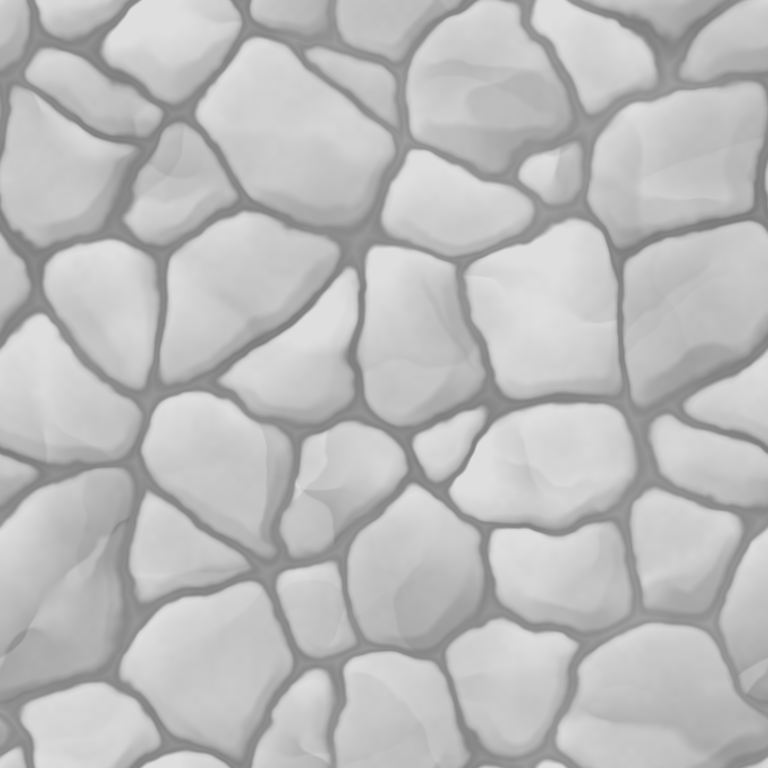
Write a WebGL 2 fragment shader that draws this texture.

```glsl
#version 300 es
precision highp float;
// Dry stone wall in soft grey paint: a wrapping power diagram with weighted
// sites gives stones of mixed sizes, a soft minimum rounds their corners,
// and rim light, bevels and random creases model their faces.
uniform vec2 u_resolution;
out vec4 fragColor;

const float CELLS = 6.0;

// Integer hash of a lattice cell that repeats after "period" cells.
vec3 hash(vec2 cell, float period, int seed) {
  uvec3 v = uvec3(uvec2(mod(cell, period)), uint(seed)) * 1664525u + 1013904223u;
  v.x += v.y * v.z; v.y += v.z * v.x; v.z += v.x * v.y;
  v ^= v >> 16u;
  v.x += v.y * v.z; v.y += v.z * v.x; v.z += v.x * v.y;
  return vec3(v >> 8u) / 16777216.0;
}

// Two channels of wrapping value noise, each in 0..1.
vec2 noise(vec2 uv, float period, int seed) {
  vec2 p = uv * period, c = floor(p), f = p - c;
  f = f * f * f * (f * (f * 6.0 - 15.0) + 10.0);
  vec2 low = mix(hash(c, period, seed).xy, hash(c + vec2(1, 0), period, seed).xy, f.x);
  vec2 high = mix(hash(c + vec2(0, 1), period, seed).xy, hash(c + 1.0, period, seed).xy, f.x);
  return mix(low, high, f.y);
}

// Site position in xy, power weight in z: larger weights make larger stones.
vec3 stoneSite(vec2 cell) {
  vec3 h = hash(cell, CELLS, 3);
  return vec3(cell + 0.5 + 0.8 * (h.xy - 0.5), 0.5 * h.z);
}

float power(vec2 p, vec3 site) {
  vec2 d = p - site.xy;
  return dot(d, d) - site.z;
}

void main() {
  vec2 uv = gl_FragCoord.xy / u_resolution;
  float pixel = CELLS / min(u_resolution.x, u_resolution.y);

  // Bend the straight cell borders at three scales.
  vec2 p = uv * CELLS;
  p += 0.30 * (noise(uv, 8.0, 11) - 0.5);
  p += 0.09 * (noise(uv, 22.0, 12) - 0.5);
  p += 0.022 * (noise(uv, 70.0, 13) - 0.5);

  // Find the stone that owns this point.
  vec2 base = floor(p), owner = base;
  float best = 1e5;
  for (int y = -2; y <= 2; y++)
    for (int x = -2; x <= 2; x++) {
      vec2 cell = base + vec2(x, y);
      float w = power(p, stoneSite(cell));
      if (w < best) { best = w; owner = cell; }
    }
  vec3 site = stoneSite(owner);

  // Soft minimum of the border distances, with a blended outward normal.
  float sum = 1e-12;
  vec2 outward = vec2(0);
  for (int y = -2; y <= 2; y++)
    for (int x = -2; x <= 2; x++) {
      vec2 cell = base + vec2(x, y);
      if (cell == owner) continue;
      vec3 other = stoneSite(cell);
      vec2 across = other.xy - site.xy;
      float span = max(length(across), 0.05);
      float w = exp(-(power(p, other) - best) / (2.0 * span) / 0.05);
      sum += w;
      outward += w * across / span;
    }
  outward /= sum;
  float inside = -0.05 * log(sum) - 0.034 - 0.02 * (noise(uv, 9.0, 14).x - 0.5);

  // Stone face: own tint, broad light from the upper left, brushed mottling.
  vec2 local = p - site.xy;
  vec2 broad = noise(uv, 10.0, 21), brush = noise(uv, 26.0, 22);
  vec2 grain = noise(uv, 90.0, 23);
  float face = 0.79 + 0.045 * (hash(owner, CELLS, 4).x - 0.5);
  face += dot(local, vec2(-0.035, 0.05)) + 0.075 * (broad.x - 0.5);
  face += 0.024 * (brush.x - 0.5) + 0.012 * (grain.x - 0.5);

  // Creases: sharp on one side, fading out on the other.
  for (int i = 0; i < 3; i++) {
    vec3 r = hash(owner, CELLS, 30 + i);
    float angle = 6.2832 * r.x;
    float t = dot(local, vec2(cos(angle), sin(angle))) + 0.5 * (r.y - 0.5);
    t += 0.3 * (broad.y - 0.5) + 0.08 * (brush.y - 0.5);
    float soft = mix(0.02, 0.2, smoothstep(0.35, 0.7, broad.x));
    face += 0.17 * (r.z - 0.58) * smoothstep(-soft, soft, t) * exp(-3.2 * max(t, 0.0));
  }

  // Lit upper rim, shaded lower bevel and a narrow dark turn at the edge.
  float lit = dot(outward, vec2(-0.45, 0.89));
  float bevel = 0.09 + 0.16 * (broad.y - 0.3) + 0.05 * (brush.x - 0.5);
  face += 0.055 * max(lit, 0.0) * exp(-max(inside, 0.0) / 0.14);
  face -= 0.085 * max(-lit, 0.0) * (1.0 - smoothstep(bevel - 0.03, bevel + 0.05, inside));
  face -= 0.07 * (1.0 - smoothstep(0.0, 0.05, inside));
  face = min(face, 0.87);

  // Mortar: darkest beside the stones, paler in wide joints.
  float mortar = 0.535 + 0.05 * smoothstep(0.015, 0.08, -inside);
  mortar += 0.09 * (noise(uv, 7.0, 41).x - 0.45) + 0.03 * (brush.y - 0.5) + 0.015 * (grain.y - 0.5);

  float edge = 0.013 + 0.7 * pixel;
  float tone = mix(mortar, face, smoothstep(-edge, edge, inside));
  fragColor = vec4(vec3(tone), 1.0);
}
```
